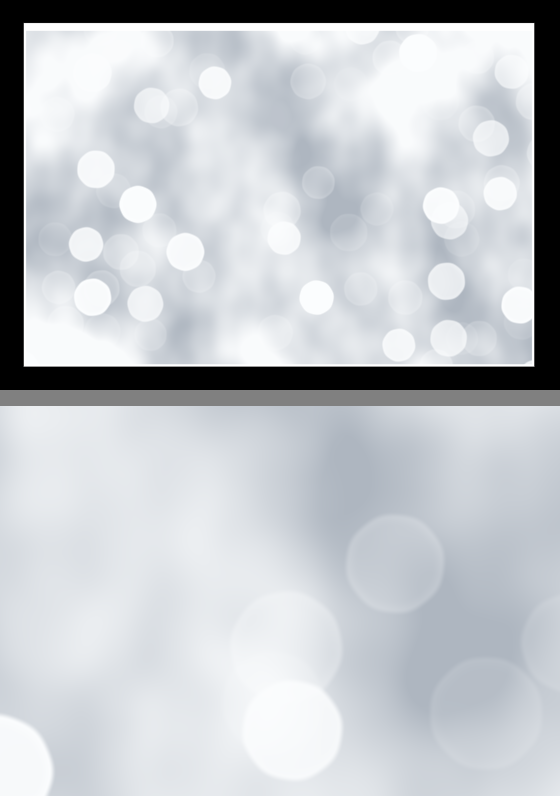
Top: the whole. Bottom: its middle third, enlarged.
A WebGL 2 fragment shader for this background:

```glsl
#version 300 es
precision highp float;
// Silvery out-of-focus lights on a soft grey haze, in a white-edged black frame.

uniform vec2 u_resolution;
out vec4 outColor;

const float ASPECT = 1.438;
const vec3 SHADOW = vec3(0.675, 0.707, 0.747);
const vec3 SNOW = vec3(0.985, 0.991, 0.995);
const vec3 PAPER = vec3(1.0);
const vec3 FRAME = vec3(0.0);

// Three random values in 0..1 for a grid cell
vec3 hash3(vec2 cell, float seed) {
  uvec3 v = uvec3(ivec3(vec3(cell, seed))) * 1664525u + 1013904223u;
  v += v.yzx * v.zxy;
  v ^= v >> 16u;
  v += v.yzx * v.zxy;
  return vec3(v >> 8u) / 16777216.0;
}

float gradientDot(vec2 cell, vec2 offset, float seed) {
  float angle = 6.28319 * hash3(cell, seed).x;
  return dot(vec2(cos(angle), sin(angle)), offset);
}

float gradientNoise(vec2 p, float seed) {
  vec2 i = floor(p), f = fract(p);
  vec2 w = f * f * f * (f * (f * 6.0 - 15.0) + 10.0);
  vec2 e = vec2(1.0, 0.0);
  float low = mix(gradientDot(i, f, seed), gradientDot(i + e, f - e, seed), w.x);
  float high = mix(gradientDot(i + e.yx, f - e.yx, seed),
                   gradientDot(i + e.xx, f - e.xx, seed), w.x);
  return mix(low, high, w.y);
}

// Coverage of a rectangle between two corners
float boxMask(vec2 p, vec2 lower, vec2 upper, float blur) {
  vec2 inside = min(p - lower, upper - p);
  return smoothstep(-blur, blur, min(inside.x, inside.y));
}

// Nearly round disc with a brighter rim
float lensDisc(vec2 d, float radius, float blur, float rim, float turn) {
  float facets = 1.0 + 0.008 * cos(8.0 * atan(d.y, d.x + 1e-6) + turn);
  float edge = length(d) * facets - radius;
  float fill = 1.0 - smoothstep(-blur, blur, edge);
  float ring = smoothstep(-0.25 * radius, 0.0, edge);
  return fill * mix(1.0 - rim, 1.0, ring);
}

// Share of the haze left visible behind one layer of scattered discs;
// edgeBias moves the discs from the centre towards the borders
float discVeil(vec2 p, float cellSize, float radius, float blur, float chance,
               vec2 strength, float rim, float edgeBias, float seed) {
  float veil = 1.0;
  vec2 home = floor(p / cellSize);
  for (int y = -1; y <= 1; y++) {
    for (int x = -1; x <= 1; x++) {
      vec2 cell = home + vec2(x, y);
      vec3 place = hash3(cell, seed);
      vec3 look = hash3(cell, seed + 1.0);
      vec2 center = (cell + 0.1 + 0.8 * place.xy) * cellSize;
      float outward = length((center / vec2(ASPECT, 1.0) - 0.5) * 2.0);
      float bias = mix(1.0, mix(0.4, 1.35, smoothstep(0.25, 0.85, outward)), edgeBias);
      float present = step(place.z, chance * bias);
      float size = radius * mix(0.9, 1.08, look.x);
      float disc = lensDisc(p - center, size, blur, rim, 6.28319 * look.z);
      veil *= 1.0 - present * disc * mix(strength.x, strength.y, look.y);
    }
  }
  return veil;
}

// Cloudy backdrop brightness: 0 is shadow, 1 is snow
float hazeTone(vec2 p) {
  float clouds = 0.95 * gradientNoise(p * vec2(3.3, 2.9), 11.0)
               + 0.50 * gradientNoise(p * vec2(7.5, 6.5), 12.0)
               + 0.18 * gradientNoise(p * vec2(19.0, 15.0), 13.0);
  float topGlow = smoothstep(0.62, 0.92, p.y) * smoothstep(0.4, 1.1, p.x);
  float floorGlow = (1.0 - smoothstep(0.06, 0.22, p.y)) * (1.0 - smoothstep(0.3, 1.2, p.x));
  float belt = exp(-pow((p.y - 0.46) / 0.2, 2.0)) * smoothstep(0.1, 0.6, abs(p.x - 0.7));
  return 0.50 + 1.1 * clouds + 0.45 * topGlow + 0.45 * floorGlow - 0.18 * belt;
}

void main() {
  vec2 p = gl_FragCoord.xy / u_resolution * vec2(ASPECT, 1.0);
  float pixel = 0.7 / u_resolution.y;

  // Blurred glows, faint overlapping discs, then bright crisp ones
  float tone = clamp(hazeTone(p), 0.02, 0.97);
  float veil = discVeil(p, 0.20, 0.075, 0.035, 0.40, vec2(0.10, 0.35), 0.0, 0.0, 21.0);
  veil *= discVeil(p, 0.11, 0.045, 0.003, 0.50, vec2(0.10, 0.34), 0.3, 0.0, 31.0);
  veil *= discVeil(p, 0.15, 0.046, 0.003, 0.45, vec2(0.60, 1.15), 0.08, 1.0, 41.0);
  vec3 lights = mix(SHADOW, SNOW, 1.0 - (1.0 - tone) * max(veil, 0.0));

  // White border, thicker along the top, inside the black frame
  float sheet = boxMask(p, vec2(0.061, 0.060), vec2(1.372, 0.941), pixel);
  float view = boxMask(p, vec2(0.067, 0.066), vec2(1.366, 0.921), pixel);
  vec3 color = mix(FRAME, mix(PAPER, lights, view), sheet);
  outColor = vec4(color, 1.0);
}
```
